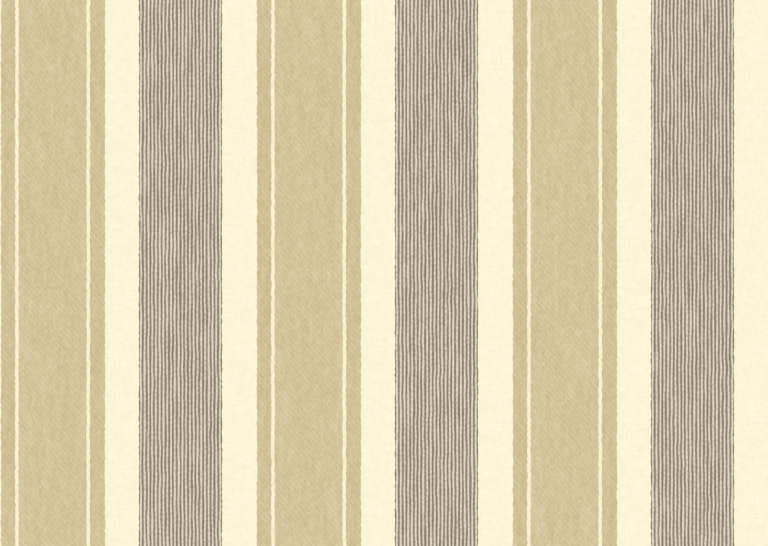
Reproduce this pattern procedurally as a Shadertoy shader.

```glsl
#define REPEATS 3.0
#define RIDGES 22.0
#define CREAM vec3(0.985, 0.962, 0.845)
#define TAN_LIGHT vec3(0.870, 0.810, 0.655)
#define TAN_DARK vec3(0.785, 0.722, 0.545)
#define RIDGE_LIGHT vec3(0.875, 0.838, 0.755)
#define RIDGE_DARK vec3(0.555, 0.515, 0.440)
#define GRAIN 0.035
#define TAU 6.2831853

float hash(vec2 p) {
    return fract(sin(dot(p, vec2(12.9898, 78.233))) * 43758.5453);
}

// Value noise on a whole number of cells, so it wraps at every edge
float wrapNoise(vec2 uv, vec2 cells) {
    vec2 p = uv * cells;
    vec2 i = floor(p);
    vec2 f = p - i;
    f = f * f * (3.0 - 2.0 * f);
    float a = hash(mod(i, cells));
    float b = hash(mod(i + vec2(1.0, 0.0), cells));
    float c = hash(mod(i + vec2(0.0, 1.0), cells));
    float d = hash(mod(i + vec2(1.0, 1.0), cells));
    return mix(mix(a, b, f.x), mix(c, d, f.x), f.y);
}

// Soft-edged vertical band inside one wrapped repeat
float band(float x, float centre, float halfWidth, float blur) {
    float d = abs(fract(x - centre + 0.5) - 0.5) - halfWidth;
    return 1.0 - smoothstep(-blur, blur, d);
}

// Tan cloth: fine twill broken up by uneven yarn
vec3 tanCloth(vec2 uv, float x) {
    float twill = 0.5 + 0.5 * sin(TAU * (uv.x * 141.0 + uv.y * 87.0));
    float yarn = wrapNoise(uv, vec2(384.0, 150.0));
    float slub = wrapNoise(uv, vec2(210.0, 18.0));
    float shade = 0.22 * twill + 0.48 * yarn + 0.30 * slub;
    float margin = 1.0 - band(x, 0.207, 0.139, 0.004);
    return mix(TAN_LIGHT, TAN_DARK, clamp(shade + 0.14 * margin - 0.06, 0.0, 1.0));
}

// Ribbed cloth: dark gaps between twisted light cords
vec3 ribbedCloth(vec2 uv, float x) {
    float sway = wrapNoise(uv, vec2(120.0, 40.0)) - 0.5;
    float phase = (x - 0.543) / 0.324 * RIDGES + 0.22 * sway;
    float cord = floor(phase) + floor(uv.x * REPEATS) * RIDGES;
    float gap = 0.5 + 0.5 * cos(TAU * phase);
    float twist = sin(TAU * (uv.y * 105.0 + hash(vec2(cord, 7.0))));
    float wear = wrapNoise(uv, vec2(300.0, 24.0)) - 0.5;
    float fleck = wrapNoise(uv, vec2(420.0, 260.0)) - 0.5;
    float tone = gap + 0.09 * twist * (1.0 - gap) + 0.30 * wear + 0.28 * fleck;
    return mix(RIDGE_LIGHT, RIDGE_DARK, clamp(tone, 0.0, 1.0));
}

void mainImage(out vec4 fragColor, in vec2 fragCoord) {
    vec2 uv = fragCoord / iResolution.xy;
    float x = fract(uv.x * REPEATS);
    float blur = 0.75 * REPEATS / iResolution.x;

    // Slightly frayed stripe edges
    float fray = (wrapNoise(uv, vec2(60.0, 182.0)) - 0.5) * 0.004;
    float edge = x + fray;

    // Cream ground with faint threads
    float thread = wrapNoise(uv, vec2(360.0, 90.0)) + wrapNoise(uv, vec2(90.0, 270.0)) - 1.0;
    vec3 cream = CREAM + thread * vec3(0.014, 0.018, 0.030);

    // Wide tan stripe with two cream pinstripes
    float tanMask = band(edge, 0.207, 0.203, blur);
    float pins = max(band(edge, 0.066, 0.0068, blur), band(edge, 0.345, 0.0068, blur));
    vec3 color = mix(cream, tanCloth(uv, x), tanMask * (1.0 - 0.92 * pins));

    // Ribbed grey stripe
    color = mix(color, ribbedCloth(uv, x), band(edge, 0.705, 0.162, blur));

    // Fine grain over the cloth
    float grain = wrapNoise(uv, vec2(512.0, 364.0)) - 0.5;
    color += GRAIN * grain * (0.4 + 0.6 * tanMask);
    fragColor = vec4(clamp(color, 0.0, 1.0), 1.0);
}
```
